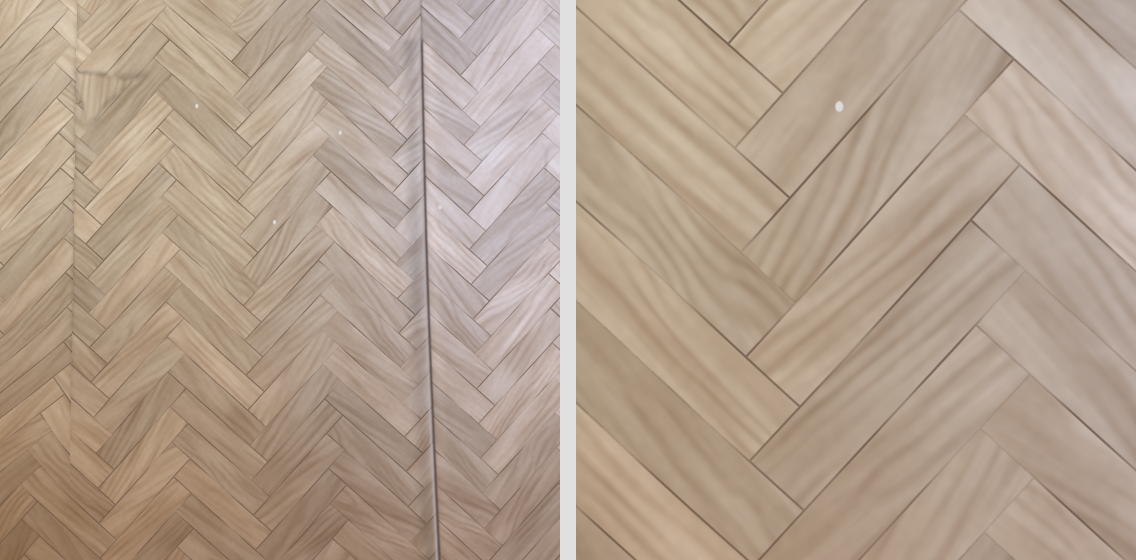
Left: the whole. Right: its middle third, enlarged.
Reproduce this texture procedurally as a Shadertoy shader.

```glsl
// Worn sheet flooring printed with a herringbone of oak planks, seen slightly turned.
// Planks come from a two-vector lattice; each gets hashed tint and grain. A long
// raised fold, a short crease, a pinched corner and soft light lie on top.

#define ROWS 16.0          // planks down the canvas
#define PLANK_RATIO 4.43   // plank length over width
#define TILT 0.05          // turn of the sheet, radians
#define JOINT 0.013        // half width of a joint, in plank widths
#define GRAIN 0.85         // strength of the wood figure
#define TINT 0.13          // brightness spread between planks
#define FOLD_SHIFT 0.133   // pattern offset beyond the fold
#define CREASE_SHIFT 0.10  // pattern offset left of the crease
#define JOINT_COLOR vec3(0.40, 0.32, 0.27)
#define SPECK_COLOR vec3(0.86, 0.86, 0.87)

float hash(vec2 p) {
    vec3 q = fract(vec3(p.xyx) * 0.1031);
    q += dot(q, q.yzx + 33.33);
    return fract((q.x + q.y) * q.z);
}

float noise(vec2 p) {
    vec2 i = floor(p), f = fract(p);
    f = f * f * (3.0 - 2.0 * f);
    return mix(mix(hash(i), hash(i + vec2(1, 0)), f.x),
               mix(hash(i + vec2(0, 1)), hash(i + vec2(1, 1)), f.x), f.y);
}

float bump(float x, float radius) { return exp(-x * x / (radius * radius)); }

// Position along and across the plank (xy) and its identity (zw).
vec4 herringbone(vec2 p) {
    float n = PLANK_RATIO;
    float chain = floor((p.x - p.y) / (2.0 * n));
    vec2 q = p - chain * vec2(n, -n);
    float row = floor(q.y), col = floor(q.x - n);
    if (q.x - row < n) return vec4(q.x - row, q.y - row, chain * 2.0, row);
    float down = col + 1.0 - q.y;
    if (down < n) return vec4(down, q.x - n - col, chain * 2.0 + 1.0, col);
    q -= vec2(n, -n);
    row = floor(q.y);
    return vec4(q.x - row, q.y - row, chain * 2.0 + 2.0, row);
}

// Darkness of the grain: long slanted streaks, curled rings, clouds and pores.
float woodGrain(vec2 q, float seed) {
    vec2 g = q + seed * vec2(57.0, 91.0);
    float curl = fract(seed * 13.7);
    float slant = (fract(seed * 5.9) - 0.5) * 0.5;
    vec2 s = vec2(g.x, g.y + slant * g.x);
    float warp = noise(s * vec2(0.55, 1.2)) + 0.2 * noise(s * vec2(1.8, 4.0));
    float phase = s.y * mix(2.5, 4.0, fract(seed * 7.3)) + warp * mix(0.8, 3.0, curl * curl);
    float rings = pow(0.5 + 0.5 * sin(6.2832 * phase), 1.6);
    rings *= smoothstep(0.15, 0.75, noise(s * vec2(0.7, 2.5) + 11.0));
    float streaks = smoothstep(0.25, 0.8, noise(s * vec2(0.6, 4.5) + 47.0));
    float cloud = noise(s * vec2(0.6, 1.5) + 31.0);
    float pores = noise(s * vec2(2.0, 15.0));
    return 0.45 * rings + 0.35 * streaks + 0.55 * cloud + 0.22 * pores - 0.35;
}

// Signed distance to the line a-b, positive on its left.
float side(vec2 p, vec2 a, vec2 b) {
    vec2 e = normalize(b - a);
    return dot(p - a, vec2(-e.y, e.x));
}

void mainImage(out vec4 fragColor, in vec2 fragCoord) {
    vec2 uv = fragCoord / iResolution.xy;
    float pixel = 1.0 / iResolution.y;

    // Signed distances from the fold and the crease
    float fold = uv.x - mix(0.785, 0.752, uv.y) + 0.005 * sin(3.14159 * uv.y);
    float crease = uv.x - 0.122 - 0.016 * uv.y;
    float foldOn = 1.0 - smoothstep(0.922, 0.936, uv.y);
    float creaseOn = smoothstep(0.10, 0.45, uv.y);

    // Turned sheet, displaced by the damage
    vec2 c = uv - 0.5;
    vec2 sheet = uv + TILT * vec2(c.y, -c.x);
    if (fold > 0.0) sheet -= vec2(FOLD_SHIFT, 0.018);
    if (crease < 0.0) sheet.x -= CREASE_SHIFT * creaseOn;
    sheet += 0.004 * (vec2(noise(uv * 6.0), noise(uv * 6.0 + 19.0)) - 0.5);

    // Planks
    float scale = 2.0 * ROWS;
    float a = scale * (sheet.x - 0.309) + PLANK_RATIO - 0.5;
    float b = scale * (sheet.y - 0.5513);
    vec4 plank = herringbone(0.5 * vec2(a + b, b - a));
    float seed = hash(plank.zw + 40.0);

    // Pinched corner with its own turned grain
    vec2 p0 = vec2(0.137, 0.870), p1 = vec2(0.250, 0.863), p2 = vec2(0.150, 0.775);
    vec2 bent = uv + 0.016 * (vec2(noise(uv * 35.0), noise(uv * 35.0 + 7.0)) - 0.5);
    float pinch = min(min(side(bent, p1, p0), side(bent, p0, p2)), side(bent, p2, p1));
    float pinchMask = smoothstep(-0.004, 0.006, pinch);
    float grain = mix(woodGrain(plank.xy, seed), woodGrain(uv.yx * 24.0, 0.37) + 0.2, pinchMask);

    // Light across the floor, warm below left and cool above right
    vec3 low = mix(vec3(0.565, 0.445, 0.335), vec3(0.625, 0.54, 0.485), uv.x);
    vec3 high = mix(vec3(0.73, 0.665, 0.58), vec3(0.765, 0.735, 0.76), smoothstep(0.35, 0.9, uv.x));
    vec3 color = mix(low, high, smoothstep(-0.12, 0.72, uv.y)) * 1.06;
    color *= 0.965 + 0.07 * noise(uv * 5.0 + 3.0);

    // Tint and figure of each plank, washed out by the glare
    float glare = smoothstep(0.7, 1.0, uv.x) * smoothstep(0.4, 0.8, uv.y);
    color *= 1.0 + TINT * (hash(plank.zw + 91.0) - 0.5) * (1.0 - pinchMask);
    color *= mix(vec3(1.0), vec3(0.82, 0.765, 0.71), GRAIN * grain * (1.0 - 0.4 * glare));
    color *= 0.985 + 0.03 * noise(uv * 190.0);

    // Joints, thin and broken up
    vec2 edge = min(plank.xy, vec2(PLANK_RATIO, 1.0) - plank.xy);
    float soft = pixel * scale * 0.7071;
    float joint = 1.0 - smoothstep(JOINT - 0.5 * soft, JOINT + 0.9 * soft, min(edge.x, edge.y));
    float wear = mix(0.12, 0.75, smoothstep(0.15, 0.8, noise(uv * 22.0)));
    color = mix(color, JOINT_COLOR, joint * wear * (1.0 - 0.4 * glare) * (1.0 - pinchMask));

    // Crease: glare on the left, faint line, and ragged rim of the pinch
    color += 0.07 * bump(crease + 0.035, 0.06) * bump(uv.y - 0.90, 0.13);
    color *= 1.0 - 0.07 * creaseOn * bump(crease, 0.004);
    color *= 1.0 - 0.20 * noise(uv * 60.0) * bump(pinch, 0.006);

    // Fold: broad shade, pale ridge, dark slit and lit far side
    color *= 1.0 - foldOn * 0.13 * bump(fold + 0.020, 0.014);
    color += foldOn * mix(0.02, 0.05, uv.y) * bump(fold - 0.014, 0.010);
    color = mix(color, vec3(0.70, 0.68, 0.69), foldOn * 0.7 * bump(fold + 0.0045, 0.003));
    color = mix(color, vec3(0.33, 0.28, 0.27), mix(0.25, 0.80, foldOn) * bump(fold, 0.0025));

    // Scuffs on the right and a few pale specks
    float scuff = bump(noise(uv * 17.0 + 5.0) - 0.5, 0.05) * smoothstep(0.80, 1.0, uv.x);
    color *= 1.0 - 0.07 * scuff * noise(uv * 40.0) * smoothstep(0.4, 0.7, uv.y);
    vec2 cell = floor(uv * 7.0);
    vec2 spot = (cell + 0.2 + 0.6 * vec2(hash(cell + 3.0), hash(cell + 17.0))) / 7.0;
    float speck = 1.0 - smoothstep(0.002, 0.003 + pixel, length((uv - spot) * vec2(1.2, 0.9)));
    color = mix(color, SPECK_COLOR, speck * step(0.93, hash(cell + 61.0)));

    fragColor = vec4(clamp(color, 0.0, 1.0), 1.0);
}
```
